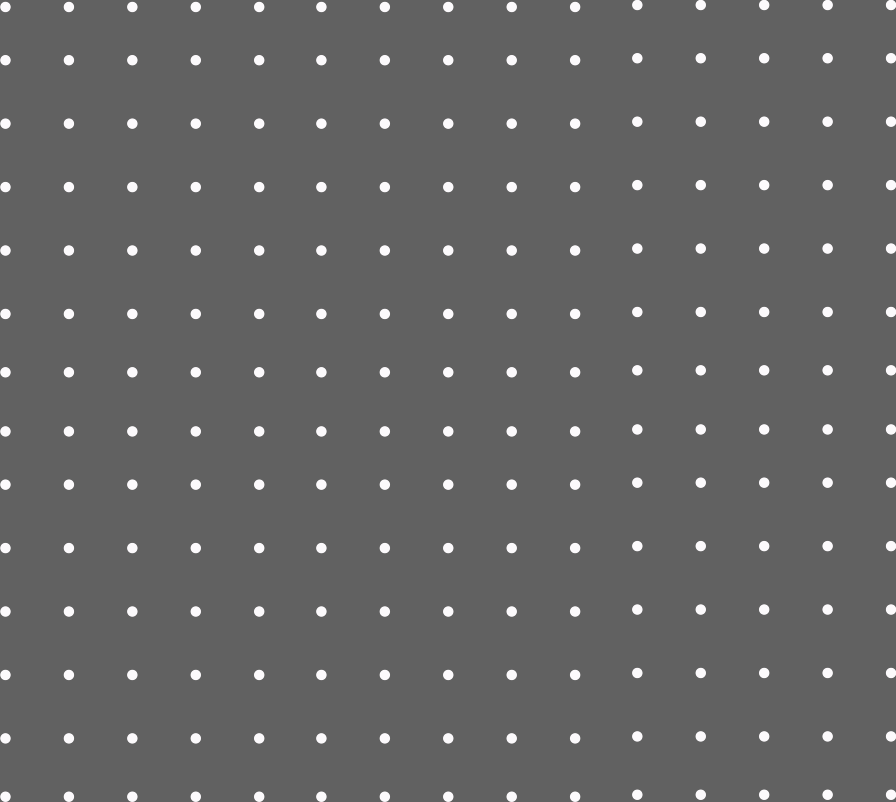
A Shadertoy shader for this pattern:

```glsl
// Lengths are fractions of the canvas width, measured from the top left.
#define PITCH 0.0708
#define TILE vec2(0.3526, 0.4737)
#define MARGIN vec2(0.0061, 0.0078)
#define TOP_GAP_CUT 0.0114
#define LAST_ROW_LIFT 0.0057
#define RIGHT_TILE_LIFT 0.0022
#define DOT_RADIUS 0.0058
#define GROUND vec3(0.38)
#define DOT vec3(0.99, 0.98, 0.99)

// Centre of a dot inside its tile; the first and last rows sit closer.
vec2 dotCentre(vec2 cell) {
    vec2 centre = cell * PITCH;
    centre.y -= TOP_GAP_CUT * step(0.5, cell.y) + LAST_ROW_LIFT * step(5.5, cell.y);
    return centre;
}

// Signed distance to the nearest dot of the 5 by 7 dot tile.
float dotDistance(vec2 p) {
    vec2 q = p - MARGIN;
    float tileColumn = floor((q.x + 0.5 * PITCH) / TILE.x);
    q.y += RIGHT_TILE_LIFT * step(1.5, tileColumn);
    vec2 local = mod(q + 0.5 * PITCH, TILE) - 0.5 * PITCH;
    vec2 cell = floor((local + vec2(0.0, TOP_GAP_CUT)) / PITCH + 0.5);
    cell = clamp(cell, vec2(0.0), vec2(4.0, 6.0));
    return length(local - dotCentre(cell)) - DOT_RADIUS;
}

void mainImage(out vec4 fragColor, in vec2 fragCoord) {
    vec2 p = vec2(fragCoord.x, iResolution.y - fragCoord.y) / iResolution.x;
    float halfEdge = 0.6 / iResolution.x;
    float coverage = 1.0 - smoothstep(-halfEdge, halfEdge, dotDistance(p));
    fragColor = vec4(mix(GROUND, DOT, coverage), 1.0);
}
```
